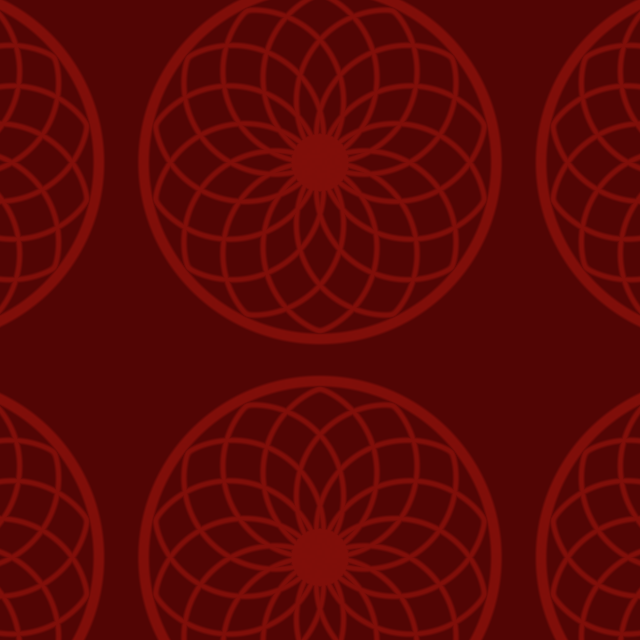
This pattern is drawn by a Shadertoy shader. Its source:

```glsl
// Dark red cloth with a grid of ringed rosettes, each woven from overlapping lens petals.
#define PERIOD vec2(0.621, 0.617)
#define CENTER vec2(0.5, 0.746)
#define PETALS 14
#define RING_RADIUS 0.2755
#define RING_HALF_WIDTH 0.0083
#define ARC_RADIUS 0.1428
#define ARC_TILT 0.386
#define LINE_HALF_WIDTH 0.0042
#define HUB_RADIUS 0.046
#define SOFTNESS 0.0030
#define GROUND_COLOR vec3(0.322, 0.018, 0.016)
#define THREAD_COLOR vec3(0.500, 0.055, 0.035)

const float TAU = 6.2831853;

float hash(vec2 p) {
    return fract(sin(dot(p, vec2(127.1, 311.7))) * 43758.5453);
}

// Distance to the outline of a lens petal pointing along +x from the origin
float petalOutline(vec2 p) {
    float tipRounding = 0.004;
    p.y = sqrt(p.y * p.y + tipRounding * tipRounding);
    vec2 arcCenter = ARC_RADIUS * vec2(cos(ARC_TILT), -sin(ARC_TILT));
    return abs(length(p - arcCenter) - ARC_RADIUS);
}

// Signed distance to the rosette: ring, hub and petal outlines
float rosette(vec2 p) {
    float r = length(p);
    float d = abs(r - RING_RADIUS) - RING_HALF_WIDTH;
    d = min(d, r - HUB_RADIUS);
    for (int i = 0; i < PETALS; i++) {
        float angle = TAU * (float(i) / float(PETALS) + 0.25);
        vec2 axis = vec2(cos(angle), sin(angle));
        vec2 q = vec2(dot(p, axis), dot(p, vec2(-axis.y, axis.x)));
        d = min(d, petalOutline(q) - LINE_HALF_WIDTH);
    }
    return d;
}

void mainImage(out vec4 fragColor, in vec2 fragCoord) {
    vec2 uv = fragCoord / iResolution.y;

    // Repeat the rosette around its center
    vec2 cell = (fract((uv - CENTER) / PERIOD + 0.5) - 0.5) * PERIOD;

    // Soft edges, never thinner than a pixel
    float soft = max(SOFTNESS, 0.75 / iResolution.y);
    float thread = 1.0 - smoothstep(-soft, soft, rosette(cell));

    // Very faint cloth grain
    float grain = (hash(floor(uv * 256.0)) - 0.5) * 0.006;
    vec3 color = mix(GROUND_COLOR, THREAD_COLOR, thread) * (1.0 + grain);
    fragColor = vec4(color, 1.0);
}
```
